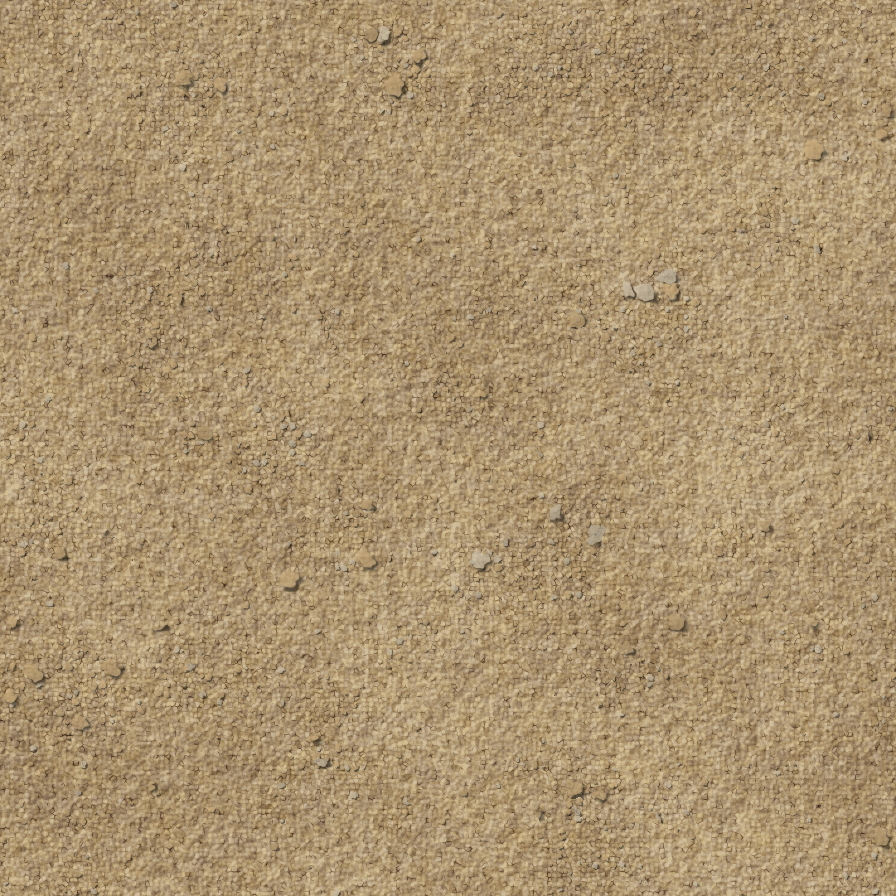
Reproduce this texture procedurally as a three.js fragment shader.

```glsl
// Dry sandy ground: fine packed grains, soft tonal patches and scattered small stones.
varying vec2 vUv;

float hash(vec2 p) {
  vec3 q = fract(p.xyx * 0.1031);
  q += dot(q, q.yzx + 33.33);
  return fract((q.x + q.y) * q.z);
}

vec2 hash2(vec2 p) {
  return vec2(hash(p), hash(p + 71.7));
}

float cornerSlope(vec2 cell, vec2 offset) {
  float angle = 6.2832 * hash(cell);
  return dot(vec2(cos(angle), sin(angle)), offset);
}

float gradientNoise(vec2 p) {
  vec2 i = floor(p), f = fract(p);
  vec2 u = f * f * f * (f * (f * 6.0 - 15.0) + 10.0);
  vec2 e = vec2(1.0, 0.0);
  return mix(mix(cornerSlope(i, f), cornerSlope(i + e, f - e), u.x),
             mix(cornerSlope(i + e.yx, f - e.yx), cornerSlope(i + 1.0, f - 1.0), u.x), u.y);
}

float fbm(vec2 p) {
  float sum = 0.0, amplitude = 1.0;
  for (int i = 0; i < 4; i++) {
    sum += amplitude * gradientNoise(p);
    p = p * 2.03 + 17.3;
    amplitude *= 0.55;
  }
  return sum;
}

// Slope towards the light at the upper left
float relief(vec2 p) {
  return gradientNoise(p + vec2(0.25, -0.25)) - gradientNoise(p - vec2(0.25, -0.25));
}

// Packed grains: x = gap to the neighbouring grain, y = random value of the grain
vec2 grains(vec2 p) {
  vec2 cell = floor(p);
  float nearest = 9.0, second = 9.0, id = 0.0;
  for (int y = -1; y <= 1; y++) {
    for (int x = -1; x <= 1; x++) {
      vec2 c = cell + vec2(x, y);
      float d = length(c + 0.1 + 0.8 * hash2(c) - p);
      if (d < nearest) {
        second = nearest;
        nearest = d;
        id = hash(c + 31.3);
      } else {
        second = min(second, d);
      }
    }
  }
  return vec2(second - nearest, id);
}

// Loose stones with a lit upper left side and a shadow at the lower right
vec3 addStones(vec3 ground, vec2 p, float density, float edge) {
  vec2 cell = floor(p);
  vec2 wobble = 0.22 * vec2(gradientNoise(p * 3.1), gradientNoise(p * 3.1 + 40.0));
  float shadow = 0.0, cover = 0.0;
  vec3 stone = ground;
  for (int y = -1; y <= 1; y++) {
    for (int x = -1; x <= 1; x++) {
      vec2 c = cell + vec2(x, y);
      if (hash(c + 5.9) > density) continue;
      vec2 at = p - c - 0.25 - 0.5 * hash2(c + 13.1) + wobble;
      float angle = 6.2832 * hash(c + 47.0);
      mat2 turn = mat2(cos(angle), sin(angle), -sin(angle), cos(angle));
      vec2 stretch = vec2(1.0, 1.0 + 0.6 * hash(c + 3.3));
      float radius = mix(0.18, 0.46, hash(c + 23.0));
      float body = length(turn * at * stretch) - radius;
      float shadowBody = length(turn * (at - vec2(0.13, -0.14)) * stretch) - radius;
      shadow = max(shadow, 1.0 - smoothstep(-0.12, 0.12, shadowBody));
      float inside = 1.0 - smoothstep(-edge, edge, body);
      if (inside > cover) {
        cover = inside;
        vec3 tint = mix(vec3(0.72, 0.61, 0.44), vec3(0.73, 0.69, 0.61), step(0.72, hash(c + 61.0)));
        float light = dot(at, vec2(-0.7, 0.7)) / radius;
        stone = tint * (0.92 + 0.16 * hash(c + 83.0) + 0.09 * light);
      }
    }
  }
  ground *= 1.0 - 0.5 * shadow * (1.0 - cover);
  return mix(ground, mix(stone, ground, 0.3), cover);
}

void main() {
  vec2 p = vUv;
  float patches = fbm(p * 3.2 + 4.0);
  float rough = smoothstep(-0.15, 0.5, fbm(p * 7.0 + 29.0));

  // Tone of the sand, from broad patches down to single grains
  vec2 bent = p + 0.002 * vec2(gradientNoise(p * 90.0), gradientNoise(p * 90.0 + 50.0));
  vec2 grain = grains(bent * 185.0);
  float pit = smoothstep(0.08, 0.5, gradientNoise(p * 125.0 + 9.0));
  float gap = 1.0 - smoothstep(0.0, 0.38, grain.x);
  float tone = 0.77 + 0.2 * patches;
  tone += 0.28 * (grain.y - 0.5);
  tone += 0.32 * relief(p * 210.0) + 0.2 * relief(p * 75.0 + 7.0);
  tone += 0.1 * gradientNoise(p * 38.0 + 3.0);
  tone -= gap * (0.13 + 0.12 * rough + 0.45 * pit);

  // Dark crevice, tan sand and pale grain
  vec3 sand = mix(vec3(0.36, 0.27, 0.18), vec3(0.64, 0.54, 0.395), clamp(tone / 0.6, -0.3, 1.0));
  sand = mix(sand, vec3(0.79, 0.71, 0.56), clamp((tone - 0.6) / 0.4, 0.0, 1.2));
  float warmth = 0.6 * gradientNoise(p * 24.0) + hash(vec2(grain.y * 91.0, 2.0)) - 0.5;
  sand += warmth * vec3(0.012, 0.0, -0.04);

  // Small stones gather where the ground is rough; large ones are rare
  sand = addStones(sand, p * 100.0, 0.03 + 0.3 * rough * rough, 0.1);
  sand = addStones(sand, p * 38.0 + 11.0, 0.008 + 0.09 * rough * rough, 0.05);
  gl_FragColor = vec4(sand, 1.0);
}
```
